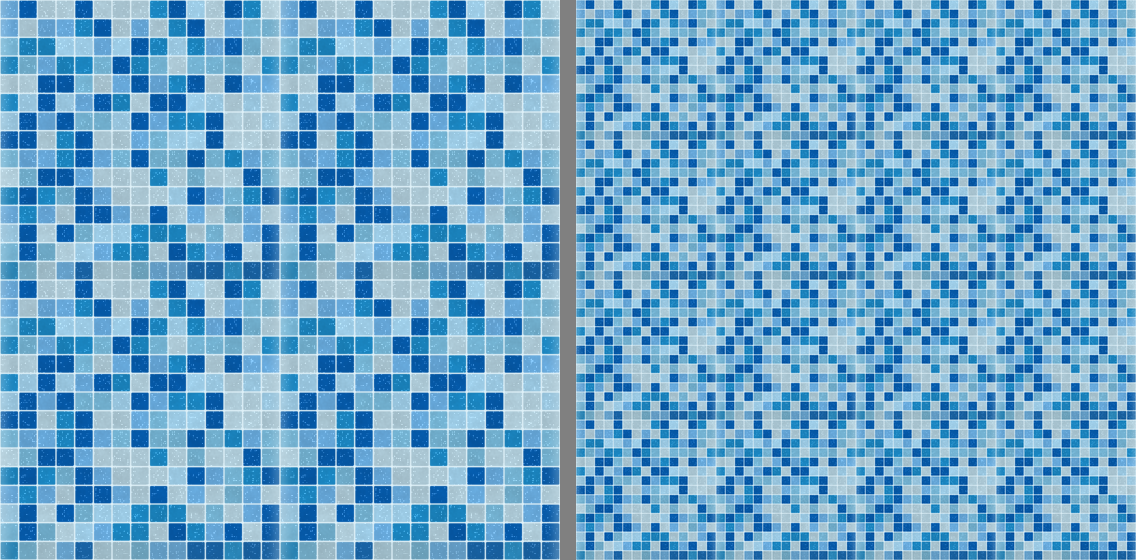
Left, the tile; right, the same tile 2 across and 2 down.
A three.js fragment shader for this pattern:

```glsl
// Blue glass mosaic: square speckled tiles in mixed blues with thin pale grout.
#define BLOCKS 2.0           // repeats of the colour layout across and up
#define TILES 15.0           // tiles per block, across and up
#define GROUT 0.07           // grout width, in tiles
#define CORNER 0.07          // tile corner radius, in tiles
#define SOFTNESS 0.045       // softness of the tile edge, in tiles
#define SPECKS 10.0          // speck cells per tile side
#define SPECK_GAIN 0.22      // brightness of the specks
#define MOTTLE 0.045         // strength of the cloudy glass
#define TONE_SPREAD 0.07     // brightness range from tile to tile
#define GLOW 0.24            // light band along the block sides
#define DIM 0.10             // greying of the lowest row in a block
#define GROUT_COLOR vec3(0.87, 0.94, 0.97)

varying vec2 vUv;

vec2 hash2(vec2 p) {
  vec3 q = fract(p.xyx * vec3(0.1031, 0.1030, 0.0973));
  q += dot(q, q.yzx + 33.33);
  return fract((q.xx + q.yz) * q.zy);
}

float cornerSlope(vec2 corner, vec2 offset, float period) {
  float angle = 6.28318 * hash2(mod(corner, period) + 71.0).x;
  return dot(vec2(cos(angle), sin(angle)), offset);
}

// Gradient noise that wraps after a whole period.
float gradientNoise(vec2 p, float period) {
  vec2 i = floor(p), f = fract(p);
  vec2 u = f * f * f * (f * (f * 6.0 - 15.0) + 10.0);
  vec2 e = vec2(1.0, 0.0);
  float low = mix(cornerSlope(i, f, period),
                  cornerSlope(i + e.xy, f - e.xy, period), u.x);
  float high = mix(cornerSlope(i + e.yx, f - e.yx, period),
                   cornerSlope(i + e.xx, f - e.xx, period), u.x);
  return mix(low, high, u.y);
}

// Weighted choice of glass colour.
vec3 glassColor(float pick) {
  vec3 color = vec3(0.02, 0.345, 0.65);                          // cobalt
  color = mix(color, vec3(0.10, 0.505, 0.73), step(0.19, pick)); // teal blue
  color = mix(color, vec3(0.39, 0.64, 0.83), step(0.36, pick));  // cornflower
  color = mix(color, vec3(0.44, 0.68, 0.80), step(0.53, pick));  // sky
  color = mix(color, vec3(0.60, 0.78, 0.88), step(0.69, pick));  // ice
  return mix(color, vec3(0.66, 0.77, 0.82), step(0.77, pick));   // pale grey
}

// Small round glints at jittered places, repeating with the block.
float specks(vec2 p) {
  vec2 cell = mod(floor(p), TILES * SPECKS);
  vec2 place = 0.3 + 0.4 * hash2(cell + 13.0);
  vec2 chance = hash2(cell + 211.0);
  float dotShape = 1.0 - smoothstep(0.15, 0.65, length(fract(p) - place));
  return dotShape * step(0.80, chance.x) * chance.y;
}

float roundedBox(vec2 p, float halfSize, float radius) {
  vec2 d = abs(p) - halfSize + radius;
  return length(max(d, 0.0)) + min(max(d.x, d.y), 0.0) - radius;
}

void main() {
  vec2 grid = vUv * BLOCKS * TILES;
  vec2 p = mod(grid, TILES);
  vec2 tile = mod(floor(p), TILES);
  vec2 local = fract(p) - 0.5;

  // Glass: colour, tone, cloudiness and glints
  vec3 glass = glassColor(hash2(tile + 37.0).x);
  glass *= 1.0 + TONE_SPREAD * (hash2(tile + 101.0).y - 0.5);
  float cloud = gradientNoise(p * 2.0, TILES * 2.0)
              + 0.7 * gradientNoise(p * 7.0, TILES * 7.0);
  glass *= 1.0 + MOTTLE * cloud;
  glass += SPECK_GAIN * specks(p * SPECKS) * (1.0 - 0.6 * glass.r);

  // Duller lowest row; the change falls on the grout
  float lowestRow = 1.0 - step(0.5, tile.y);
  glass = mix(glass, vec3(0.38, 0.50, 0.54), 2.0 * DIM * lowestRow);

  // Grout around softly rounded tiles
  float edge = roundedBox(local, 0.5 - 0.5 * GROUT, CORNER);
  vec2 pixel = fwidth(grid);
  float blur = max(SOFTNESS, 0.6 * max(pixel.x, pixel.y));
  float groutMask = smoothstep(-blur, blur, edge);
  vec3 color = mix(glass, GROUT_COLOR, groutMask);

  // Soft light along the sides of each block
  float sideDistance = min(p.x, TILES - p.x);
  float band = exp(-sideDistance * sideDistance * 5.0);
  color = mix(color, vec3(0.88, 0.95, 0.98), GLOW * band);

  gl_FragColor = vec4(clamp(color, 0.0, 1.0), 1.0);
}
```
